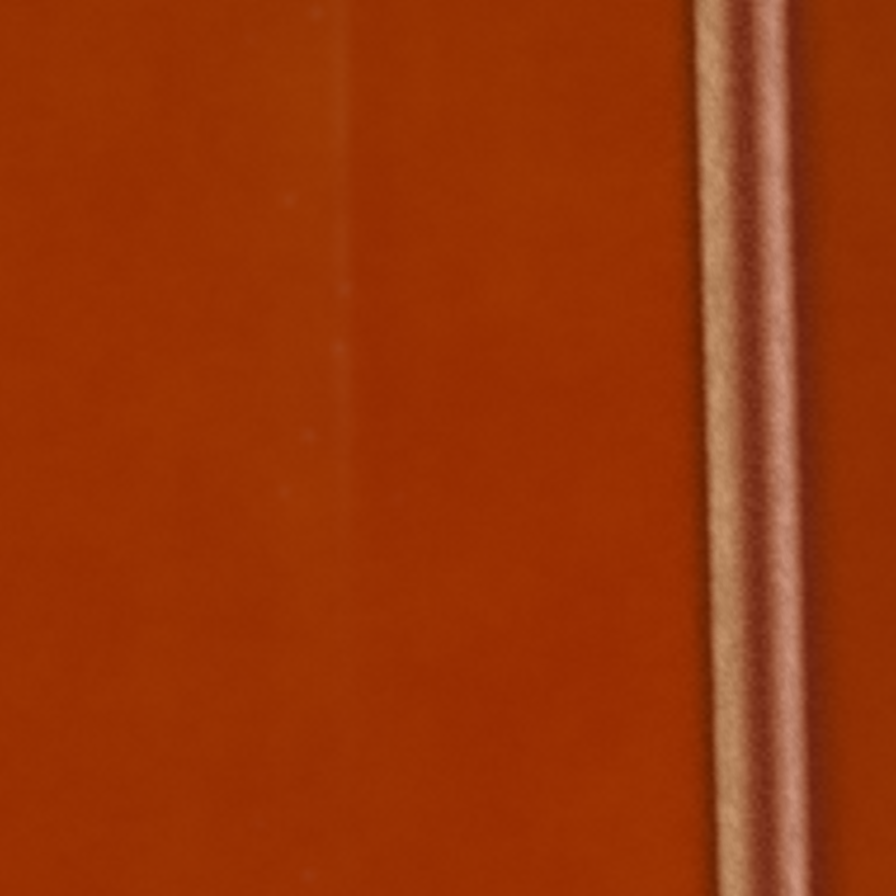
Write a Shadertoy shader that draws this texture.

```glsl
// Glossy rust-orange panel with two slightly leaning raised cords on the right.
// Soft noise mottles the paint, a faint vertical ridge crosses it, and smooth
// profiles across the cords build their highlights, groove and dark borders.

#define PAINT vec3(0.600, 0.188, 0.005)
#define TAN_CORD vec3(0.720, 0.525, 0.370)
#define PINK_CORD vec3(0.725, 0.495, 0.400)
#define ROSY vec3(0.600, 0.330, 0.205)
#define GROOVE vec3(0.495, 0.205, 0.110)
#define SHADOW vec3(0.370, 0.130, 0.015)
#define PLUM vec3(0.430, 0.145, 0.080)
#define CORD_BASE 0.820
#define CORD_LEAN 0.0275
#define CORD_GAP 0.0655
#define RIDGE_X 0.397
#define GRAIN 0.060

float hash(vec2 p) {
    p = fract(p * vec2(0.1031, 0.1137));
    p += dot(p, p.yx + 33.33);
    return fract((p.x + p.y) * p.x * 17.0);
}

float noise(vec2 p) {
    vec2 i = floor(p), f = fract(p);
    f = f * f * (3.0 - 2.0 * f);
    return mix(mix(hash(i), hash(i + vec2(1, 0)), f.x),
               mix(hash(i + vec2(0, 1)), hash(i + vec2(1, 1)), f.x), f.y);
}

float fbm(vec2 p) {
    float sum = 0.0, amp = 0.5;
    for (int i = 0; i < 4; i++) {
        sum += amp * noise(p);
        p = p * 2.03 + 17.3;
        amp *= 0.5;
    }
    return sum;
}

// Soft band between two edges, each with its own blur width.
float band(float x, float left, float right, float blurL, float blurR) {
    return smoothstep(left - blurL, left + blurL, x)
         * (1.0 - smoothstep(right - blurR, right + blurR, x));
}

float bump(float x, float width) {
    return exp(-x * x / (width * width));
}

vec3 panel(vec2 uv) {
    vec3 col = PAINT;
    // Vertical streaks, broad blotches and small faint mottling
    float streak = fbm(uv * vec2(10.0, 2.0)) - 0.47;
    float blotch = fbm(uv * 9.0 + 40.0) - 0.47;
    float mottle = fbm(uv * vec2(38.0, 55.0) + 9.0) - 0.47;
    col += vec3(0.015, 0.025, 0.005) * streak + vec3(0.022, 0.025, 0.0) * blotch;
    col += vec3(0.016, 0.018, 0.010) * mottle;
    // Ridge: lit on its left flank, a little darker on its right
    float edge = RIDGE_X - 0.008 * uv.y;
    float strength = mix(0.15, 1.0, smoothstep(0.20, 0.60, uv.y));
    float lit = smoothstep(0.18, edge, uv.x) * (1.0 - smoothstep(edge - 0.010, edge + 0.010, uv.x));
    float patches = 0.3 + 1.4 * noise(vec2(3.0, uv.y * 22.0));
    col += strength * vec3(0.004, 0.016, 0.006) * lit;
    col += strength * patches * vec3(0.008, 0.016, 0.020) * bump(uv.x - edge + 0.010, 0.011);
    col -= vec3(0.008, 0.008, 0.0) * bump(uv.x - edge - 0.030, 0.035) * strength;
    // Upper part is browner, the lower middle redder
    col += vec3(-0.008, 0.008, 0.0) * smoothstep(0.6, 1.0, uv.y);
    col += vec3(0.006, -0.006, 0.0) * bump(length((uv - vec2(0.65, 0.25)) * vec2(1.0, 0.7)), 0.2);
    // A few pale flecks near the ridge
    vec2 cell = floor(uv * 30.0);
    vec2 offset = fract(uv * 30.0) - 0.3 - 0.4 * vec2(hash(cell + 3.1), hash(cell + 8.7));
    float fleck = step(0.96, hash(cell + 51.0)) * bump(length(offset), 0.25);
    col += vec3(0.01, 0.03, 0.05) * fleck * bump(uv.x - 0.36, 0.08);
    // Dimmer paint beyond the cords
    col += vec3(-0.030, -0.004, 0.004) * smoothstep(0.84, 0.95, uv.x);
    return col;
}

void mainImage(out vec4 fragColor, in vec2 fragCoord) {
    vec2 uv = fragCoord / iResolution.xy;
    vec3 col = panel(uv);

    // Distances from the centre line of each cord, frayed by fine noise
    float fray = 0.0030 * (fbm(uv * vec2(50.0, 90.0)) - 0.47);
    float s = uv.x - CORD_BASE + CORD_LEAN * uv.y + fray;
    float t = s - CORD_GAP;

    // Outer borders, then the groove that joins both cords
    col = mix(col, SHADOW, 0.70 * bump(s + 0.021, 0.012));
    col = mix(col, SHADOW, 0.16 * bump(s + 0.030, 0.018));
    col = mix(col, PLUM, 0.85 * bump(t - 0.025, 0.018));
    col = mix(col, SHADOW, 0.22 * bump(t - 0.045, 0.018));
    col = mix(col, GROOVE, band(s, -0.010, CORD_GAP + 0.010, 0.009, 0.012));
    col = mix(col, PLUM, 0.30 * bump(s - 0.038, 0.008));

    // Tan cord: crisp left flank, long rosy falloff on its right
    float fibre = fbm(vec2(uv.x + 0.3 * uv.y, uv.y) * vec2(85.0, 45.0)) - 0.47;
    col = mix(col, ROSY, 0.90 * band(s, -0.014, 0.023, 0.008, 0.011));
    col = mix(col, TAN_CORD + 0.16 * fibre, band(s, -0.0150, 0.013, 0.008, 0.013));

    // Pink cord: broad rosy left flank, highlight right of its centre
    col = mix(col, ROSY, 0.90 * band(t, -0.018, 0.016, 0.011, 0.011));
    col = mix(col, PINK_CORD + 0.16 * fibre, band(t, -0.010, 0.014, 0.012, 0.011));
    col += vec3(0.020, 0.028, 0.032) * bump(t - 0.004, 0.009);

    // Fine grain, strongest around the cords
    float grain = noise(uv * 190.0) - 0.5;
    col += grain * mix(0.009, GRAIN, bump(s - 0.034, 0.065));
    fragColor = vec4(clamp(col, 0.0, 1.0), 1.0);
}
```
